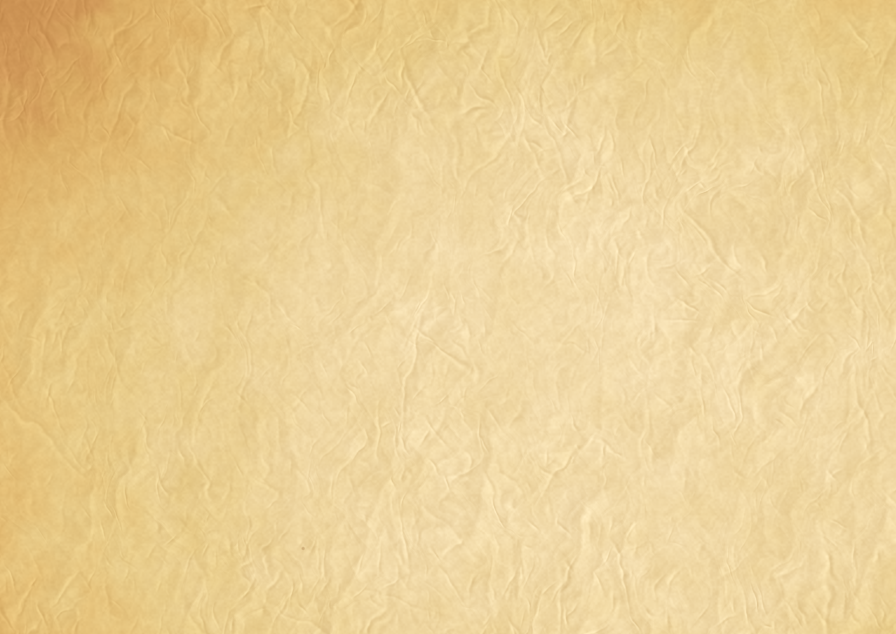
Give the GLSL for this texture, as a Shadertoy shader.

```glsl
// Aged, crumpled parchment: a warm tone ramp darkens toward the upper left corner.
// Relief is the slope of warped ridged noise plus scattered short creases,
// both lit from the left, with soft stains and fine grain on top.

float hash(vec2 p) {
    return fract(sin(dot(p, vec2(127.1, 311.7))) * 43758.5453);
}

float noise(vec2 p) {
    vec2 i = floor(p), f = fract(p);
    f = f * f * f * (f * (f * 6.0 - 15.0) + 10.0);
    return mix(mix(hash(i), hash(i + vec2(1, 0)), f.x),
               mix(hash(i + vec2(0, 1)), hash(i + vec2(1, 1)), f.x), f.y);
}

float fbm(vec2 p) {
    float sum = 0.0, amp = 0.5;
    for (int i = 0; i < 4; i++) {
        sum += amp * noise(p);
        p = mat2(1.6, 1.2, -1.2, 1.6) * p + 7.3;
        amp *= 0.5;
    }
    return sum;
}

mat2 rotation(float a) {
    return mat2(cos(a), sin(a), -sin(a), cos(a));
}

// Ridged noise, stretched along steep directions
float foldHeight(vec2 p) {
    float height = 0.0, amp = 1.0, freq = 1.0;
    for (int i = 0; i < 5; i++) {
        float tilt = 0.6 * sin(float(i) * 2.4 + 0.6);
        vec2 q = rotation(tilt) * p * vec2(13.0, 6.5) * freq + float(i) * 17.0;
        float ridge = 1.0 - abs(2.0 * noise(q) - 1.0);
        height += amp * ridge * ridge;
        amp *= 0.62;
        freq *= 1.7;
    }
    return height;
}

// Short creases: one per cell, bright on one side and dark on the other
float creaseLight(vec2 p) {
    float light = 0.0, freq = 4.0;
    for (int layer = 0; layer < 6; layer++) {
        vec2 q = rotation(float(layer) * 0.4) * p * freq + float(layer) * 31.7;
        float width = 0.0042 * freq / (1.0 + 0.12 * float(layer));
        for (int k = 0; k < 9; k++) {
            vec2 cell = floor(q) + vec2(k % 3 - 1, k / 3 - 1);
            vec2 center = cell + vec2(hash(cell), hash(cell + 5.3));
            float spread = hash(cell + 9.1) < 0.25 ? 2.6 : 1.3;
            float angle = (hash(cell + 2.7) - 0.5) * spread - float(layer) * 0.4;
            vec2 d = rotation(angle) * (q - center);
            float s = d.x / width;
            float along = d.y / mix(0.2, 0.45, hash(cell + 3.9));
            float strength = 1.4 * hash(cell + 6.4) - 0.3;
            light -= strength * s * exp(-s * s - along * along);
        }
        freq *= 1.5;
    }
    return light;
}

// Paper colours from pale to deeply toned, extended past the pale end
vec3 paperTone(float t) {
    vec3 tones[6] = vec3[6](
        vec3(0.95, 0.86, 0.67), vec3(0.93, 0.83, 0.61), vec3(0.91, 0.80, 0.54),
        vec3(0.90, 0.76, 0.48), vec3(0.88, 0.71, 0.42), vec3(0.85, 0.64, 0.38));
    t = clamp(t, -0.6, 4.999);
    int i = int(max(t, 0.0));
    return mix(tones[i], tones[i + 1], t - float(i));
}

void mainImage(out vec4 fragColor, in vec2 fragCoord) {
    vec2 uv = fragCoord / iResolution.xy;
    vec2 p = fragCoord / iResolution.y;

    // Broad ageing with blotchy stains
    vec2 fromPale = (uv - vec2(0.66, 0.38)) / vec2(0.66, 0.62);
    float corner = exp(-5.0 * length(p - vec2(0.0, 1.0)));
    float age = -0.1 + dot(fromPale * fromPale, vec2(3.1, 2.2)) + 1.2 * corner;
    age += 1.2 * (fbm(p * 5.0) - 0.47) + 1.5 * (fbm(p * 20.0 + 40.0) - 0.47);

    // Crumpled relief, gathered into clusters
    vec2 bend = vec2(fbm(p * 9.0 + 3.0), fbm(p * 9.0 + 19.0)) - 0.47;
    vec2 w = p + 0.075 * bend;
    vec2 e = vec2(0.0026, -0.001);
    float folds = foldHeight(w + e) - foldHeight(w - e);
    float cluster = mix(0.55, 1.1, smoothstep(0.3, 0.7, noise(p * 4.5 + 11.0)));
    float relief = cluster * (0.17 * creaseLight(w) - 0.12 * folds);
    relief /= 1.0 + 3.0 * abs(relief);

    // Fibre grain and rare brown specks
    float grain = 0.035 * (noise(p * 270.0) - 0.5) + 0.035 * (noise(p * 110.0) - 0.5);
    vec2 cell = floor(p * 9.0);
    vec2 speckAt = 0.2 + 0.6 * vec2(hash(cell + 1.3), hash(cell + 8.2));
    float speck = step(0.96, hash(cell + 4.6))
                * (1.0 - smoothstep(0.008, 0.035, length(fract(p * 9.0) - speckAt)));

    vec3 color = paperTone(age) * (1.0 + (relief + grain) * vec3(0.6, 0.85, 1.3));
    color *= 1.0 - 0.12 * corner * vec3(0.6, 1.0, 1.3);
    color *= 1.0 - 0.18 * speck * vec3(0.7, 1.0, 1.3);
    fragColor = vec4(clamp(color, 0.0, 1.0), 1.0);
}
```
